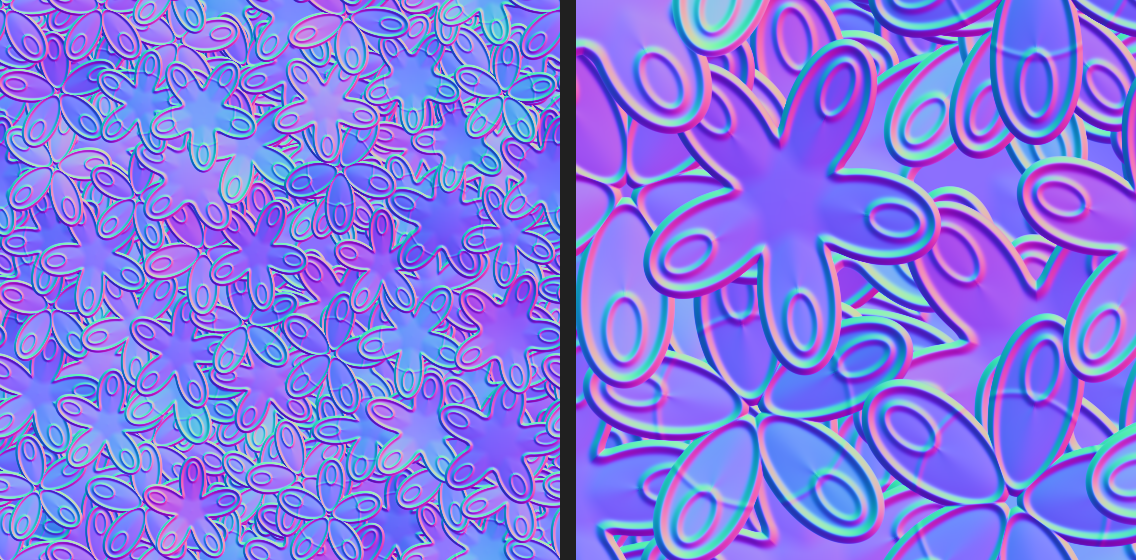
Left: the whole. Right: its middle third, enlarged.
Reproduce this texture map procedurally as a Shadertoy shader.

```glsl
// Tangent-space normal map of overlapping five-petalled flowers with raised rims.

const float TAU = 6.2831853;
const float GRID = 7.0;       // flowers per side in each layer
const int LAYERS = 4;
const float PETALS = 5.0;
const float RIM = 0.0029;     // half width of an embossed line

struct Flower {
    float radius;
    float angle;
    float squash;
    float disk;    // size of the merged centre, relative to radius
    float bowl;    // curvature of the whole flower
    float arc;     // strength of the faint ring round the centre
    vec2 tilt;
};

vec4 hash4(vec3 p) {
    vec4 h = vec4(dot(p, vec3(127.1, 311.7, 74.7)), dot(p, vec3(269.5, 183.3, 246.1)),
                  dot(p, vec3(113.5, 271.9, 124.6)), dot(p, vec3(61.7, 97.3, 331.9)));
    return fract(sin(h) * 43758.55);
}

float ellipseDistance(vec2 p, vec2 r) {
    float k = length(p / r);
    return k * (k - 1.0) / max(length(p / (r * r)), 0.001);
}

float smoothMin(float a, float b, float k) {
    float h = max(k - abs(a - b), 0.0) / k;
    return min(a, b) - h * h * k * 0.25;
}

float ridge(float d, float width) {
    return exp(-d * d / (width * width));
}

// Turns a point into flower space and folds it onto one petal along +x
vec2 foldPetal(vec2 p, Flower f) {
    p.x *= f.squash;
    float sector = TAU / PETALS;
    float a = atan(p.y, p.x) + f.angle;
    a = mod(a, sector) - 0.5 * sector;
    return length(p) / f.radius * vec2(cos(a), sin(a));
}

float outline(vec2 q, Flower f) {
    vec2 leaf = vec2(q.x - 0.515, q.y / mix(0.84, 1.1, clamp(q.x, 0.0, 1.0)));
    float petal = ellipseDistance(leaf, vec2(0.485, 0.27));
    return smoothMin(petal, length(q) - f.disk, 0.09) * f.radius;
}

float flowerHeight(vec2 p, Flower f) {
    vec2 q = foldPetal(p, f);
    float d = outline(q, f);
    float h = 0.0073 * ridge(d + 1.4 * RIM, RIM);

    // Small oval embossed near the tip of each petal
    float oval = ellipseDistance(q - vec2(0.70, 0.0), vec2(0.165, 0.095)) * f.radius;
    h += 0.0038 * ridge(oval, RIM * 0.8);

    // Faint ring, rounded petal edges, bowl and overall tilt
    h += 0.0013 * f.arc * ridge((length(q) - 0.56) * f.radius, RIM * 0.7);
    h += 0.006 * (1.0 - exp(min(d, 0.0) / 0.013));
    h += f.bowl * dot(p, p) / f.radius + dot(f.tilt, p);
    return h;
}

vec2 flowerSlope(vec2 p, Flower f) {
    vec2 e = vec2(0.0009, 0.0);
    return vec2(flowerHeight(p + e.xy, f) - flowerHeight(p - e.xy, f),
                flowerHeight(p + e.yx, f) - flowerHeight(p - e.yx, f)) / (2.0 * e.x);
}

Flower makeFlower(vec4 a, vec4 b) {
    // Either separate petals or a star with a merged body
    float disk = b.x < 0.42 ? -0.1 : mix(0.30, 0.50, (b.x - 0.42) / 0.58);
    vec2 tilt = 0.56 * (vec2(b.w, fract(b.z * 7.3)) - 0.5) - vec2(0.06, 0.0);
    return Flower(mix(0.098, 0.119, a.z), a.w * TAU, mix(0.92, 1.15, b.y),
                  disk, mix(-0.16, 0.38, b.z), step(0.7, b.w), tilt);
}

// Paints one layer over the slopes below it
vec2 paintLayer(vec2 uv, float layer, float pixel, vec2 slope) {
    vec2 shift = hash4(vec3(layer, 3.0, 9.0)).xy;
    vec2 grid = uv * GRID + shift;
    vec2 home = floor(grid);
    float dir = mod(layer, 2.0) * 2.0 - 1.0;   // alternate the stacking order
    for (int j = -1; j <= 1; j++)
    for (int i = -1; i <= 1; i++) {
        vec2 cell = home + dir * vec2(i, j);
        vec3 id = vec3(mod(cell, GRID), layer + 1.0);
        vec4 place = hash4(id);
        Flower f = makeFlower(place, hash4(id + 17.0));
        vec2 p = (grid - cell - mix(vec2(0.1), vec2(0.9), place.xy)) / GRID;
        float cover = smoothstep(pixel, -pixel, outline(foldPetal(p, f), f));
        if (cover > 0.0) slope = mix(slope, flowerSlope(p, f), cover);
    }
    return slope;
}

void mainImage(out vec4 fragColor, in vec2 fragCoord) {
    vec2 uv = fragCoord / iResolution.xy;
    float pixel = 0.8 / iResolution.y;

    // Gentle waves under the flowers
    vec2 slope = 0.2 * sin(TAU * (uv.yx * 3.0 + uv * 2.0));
    for (int k = 0; k < LAYERS; k++) slope = paintLayer(uv, float(k), pixel, slope);

    vec3 normal = normalize(vec3(-slope, 1.0));
    fragColor = vec4(normal * 0.5 + 0.5, 1.0);
}
```
